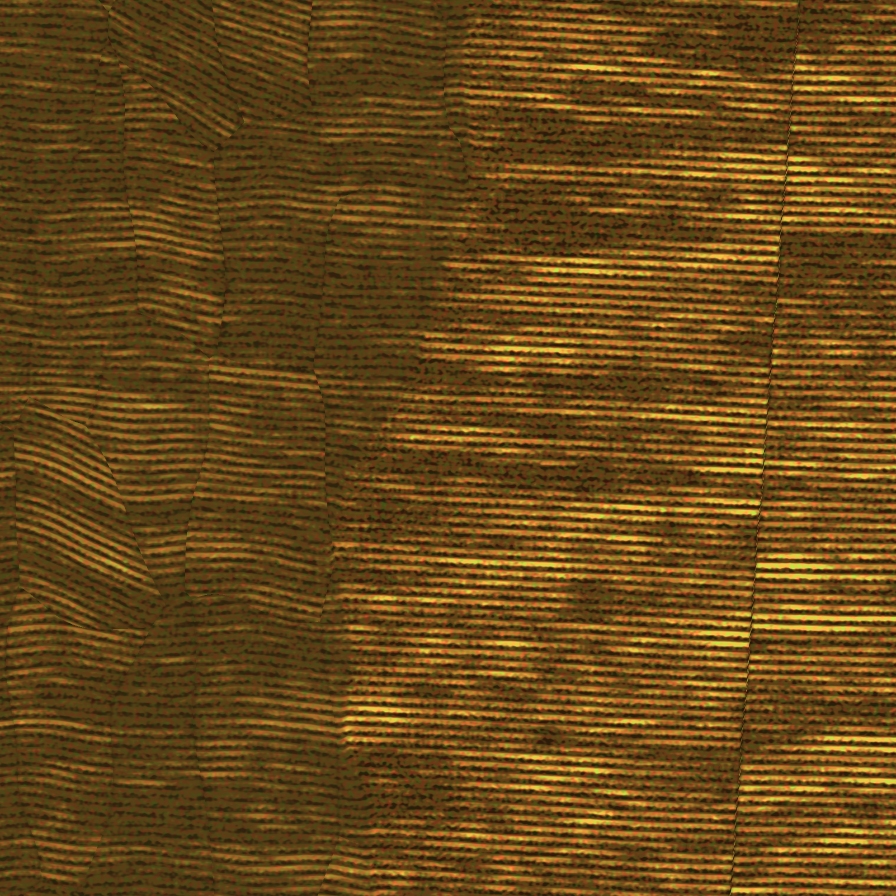
Reproduce this texture procedurally as a Shadertoy shader.

```glsl
vec2 hash2(vec2 p) {
    vec3 q = fract(p.xyx * vec3(0.1031, 0.1030, 0.0973));
    q += dot(q, q.yzx + 33.33);
    return fract((q.xx + q.yz) * q.zy);
}

float gradientNoise(vec2 p) {
    vec2 i = floor(p), f = fract(p);
    vec2 u = f * f * f * (f * (f * 6.0 - 15.0) + 10.0);
    vec2 e = vec2(0.0, 1.0);
    float a = dot(hash2(i) * 2.0 - 1.0, f);
    float b = dot(hash2(i + e.yx) * 2.0 - 1.0, f - e.yx);
    float c = dot(hash2(i + e.xy) * 2.0 - 1.0, f - e.xy);
    float d = dot(hash2(i + e.yy) * 2.0 - 1.0, f - e.yy);
    return mix(mix(a, b, u.x), mix(c, d, u.x), u.y);
}

// Nearest crumple facet: centre in xy, random id in z, distance to its border in w
vec4 facet(vec2 p) {
    vec2 base = floor(p);
    vec3 nearest = vec3(0.0);
    float first = 9.0, second = 9.0;
    for (int y = -1; y <= 1; y++)
    for (int x = -1; x <= 1; x++) {
        vec2 cell = base + vec2(x, y);
        vec2 centre = cell + 0.1 + 0.8 * hash2(cell + 17.0);
        float d = length(p - centre);
        if (d < first) {
            second = first;
            first = d;
            nearest = vec3(centre, hash2(cell + 53.0).x);
        } else second = min(second, d);
    }
    return vec4(nearest, second - first);
}

vec3 ribbedFoil(vec2 uv) {
    // Crumpled left side, smooth right side with one slanted seam
    float foldEdge = 0.38 + 0.1 * smoothstep(0.46, 0.62, uv.y)
                   + 0.04 * smoothstep(0.62, 0.8, uv.y) + 0.04 * smoothstep(0.3, 0.0, uv.y);
    foldEdge += 0.03 * gradientNoise(vec2(5.0, uv.y * 9.0));
    float folded = smoothstep(0.006, -0.006, uv.x - foldEdge);
    float seam = uv.x - mix(0.815, 0.892, uv.y) - 0.004 * gradientNoise(vec2(3.0, uv.y * 14.0));
    float beyondSeam = smoothstep(-0.001, 0.001, seam);

    vec2 facetScale = vec2(8.0, 3.6);
    vec2 bend = 0.25 * vec2(gradientNoise(uv * 7.0), gradientNoise(uv * 7.0 + 31.0));
    vec4 plate = facet(uv * facetScale + bend);
    float tone = fract(plate.z * 7.31);

    // Rib coordinate: gentle slope, strong tilts on a few facets
    float tilt = 0.1 * (tone - 0.4) + 0.5 * smoothstep(0.86, 0.93, plate.z);
    float v = uv.y + mix(0.045, 0.02, beyondSeam) * uv.x;
    v += 0.003 * gradientNoise(uv * vec2(5.0, 9.0));
    v += folded * (tilt * (uv.x - plate.x / facetScale.x)
       + 0.014 * gradientNoise(uv * vec2(9.0, 6.0) + 8.0));

    // 88 ribs, broken up by fine woven grain
    float grain = gradientNoise(uv * vec2(190.0, 250.0));
    float wave = 0.5 + 0.5 * cos(6.28318 * (v * 88.0 + 0.12 * grain));
    float rib = smoothstep(0.0, 0.95, wave);

    // Streaks of light along the ribs
    float streak = gradientNoise(vec2(uv.x * 4.0 + 4.0 * beyondSeam, v * 29.0));
    float fibre = gradientNoise(vec2(uv.x * 22.0, v * 71.0));
    float thread = gradientNoise(vec2(uv.x * 50.0, v * 167.0));
    float cloud = gradientNoise(uv * vec2(4.0, 5.0) + 12.0);
    float glow = 0.47 + 0.95 * streak + 0.65 * fibre + 0.5 * cloud;
    glow += 0.16 * smoothstep(0.4, 1.0, uv.x) - 0.1 * smoothstep(0.45, 0.9, uv.y);
    glow = mix(glow, glow * 0.7 + 0.16 * (tone - 0.4), folded);
    float weave = grain * (0.38 - 0.12 * folded) + 0.22 * thread;
    float light = rib * max(glow, 0.16) + weave + 0.11;

    vec3 colour = mix(vec3(0.17, 0.11, 0.04), vec3(0.37, 0.255, 0.085), smoothstep(0.0, 0.25, light));
    colour = mix(colour, vec3(0.76, 0.50, 0.18), smoothstep(0.28, 0.8, light));
    colour = mix(colour, vec3(0.92, 0.80, 0.27), smoothstep(0.75, 1.1, light));

    // Red and green iridescent speckle
    float hue = gradientNoise(uv * vec2(160.0, 200.0) + 71.0);
    colour += vec3(0.24, -0.16, 0.01) * hue * (0.45 + light);

    // Dull olive folds, creases and seam shadow
    colour = mix(colour, colour * 0.72 + vec3(0.07, 0.065, 0.025), folded * (0.9 - 0.3 * tone));
    colour *= 1.0 - 0.1 * folded * smoothstep(0.06, 0.0, plate.w);
    colour *= 1.0 - 0.25 * smoothstep(0.004, 0.0, abs(seam));
    return clamp(colour, 0.0, 1.0);
}

void mainImage(out vec4 fragColor, in vec2 fragCoord) {
    // Four samples per pixel smooth ribs and creases
    vec3 sum = vec3(0.0);
    for (int i = 0; i < 4; i++) {
        vec2 offset = vec2(i % 2, i / 2) * 0.5 - 0.25;
        sum += ribbedFoil((fragCoord + offset) / iResolution.xy);
    }
    fragColor = vec4(sum / 4.0, 1.0);
}
```
